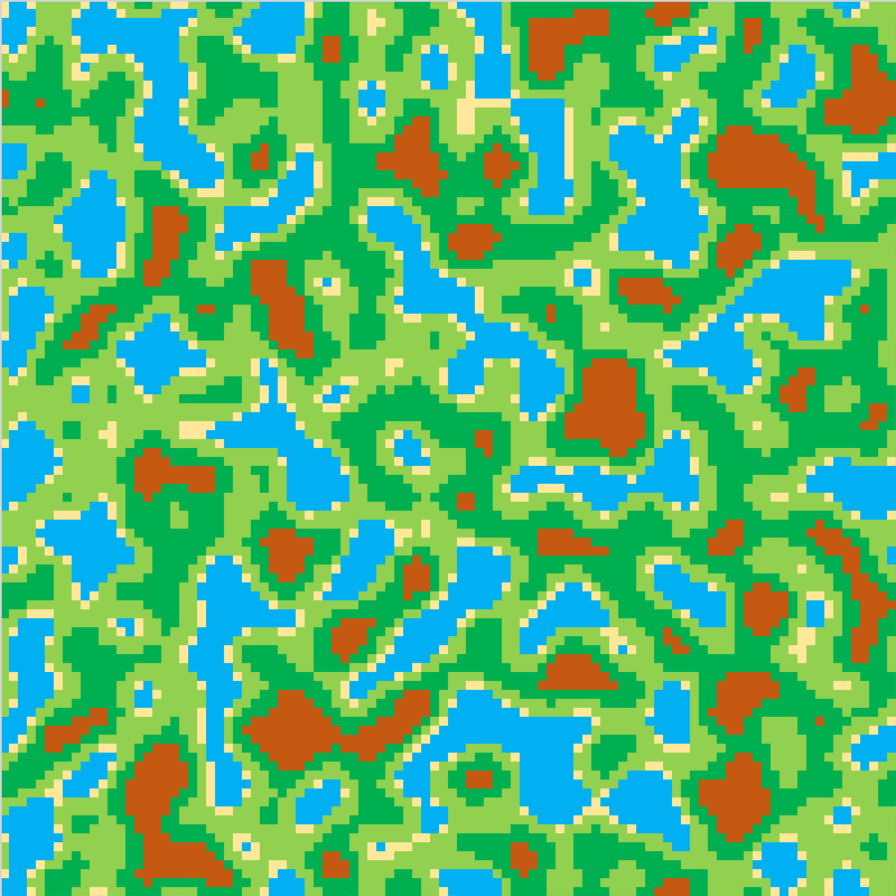
Reproduce this texture procedurally as a Shadertoy shader.

```glsl
// Draws a blocky tile map of lakes, sandy shores, two greens and brown hills.

// Layout, in units of the canvas height
const float TILES = 100.0;         // map tiles across the canvas
const float EDGE_SOFTNESS = 1.2;   // tile edge blur, in pixels
const float FRAME_WIDTH = 0.002;   // pale line along the left and top

// Relief: lattice cells per canvas and weight of the broad layer
const float FINE_CELLS = 14.0;
const float BROAD_CELLS = 6.0;
const float BROAD_WEIGHT = 0.5;
const float RELIEF_SPREAD = 0.241; // standard deviation of the summed layers

// Upper height of each zone, in standard deviations
const float WATER_TOP = -0.84;
const float SAND_TOP = -0.64;
const float MEADOW_TOP = 0.28;
const float FOREST_TOP = 1.27;

const vec3 WATER = vec3(0.0, 0.69, 0.95);
const vec3 SAND = vec3(1.0, 0.91, 0.60);
const vec3 MEADOW = vec3(0.573, 0.816, 0.314);
const vec3 FOREST = vec3(0.0, 0.69, 0.314);
const vec3 HILL = vec3(0.775, 0.35, 0.065);
const vec3 FRAME = vec3(0.82, 0.84, 0.83);

// Unit gradient at a lattice point, wrapping after the given period
vec2 latticeGradient(vec2 point, float period, uint seed) {
    uvec2 k = uvec2(mod(point, period));
    uint h = k.x * 1597u + k.y * 51749u + seed * 7919u;
    h = (h ^ (h >> 16)) * 0x7feb352du;
    h = (h ^ (h >> 15)) * 0x846ca68bu;
    h ^= h >> 16;
    float angle = 6.28319 * float(h & 65535u) / 65536.0;
    return vec2(cos(angle), sin(angle));
}

// Seamless gradient noise
float gradientNoise(vec2 p, float period, uint seed) {
    vec2 i = floor(p), f = p - i;
    vec2 s = f * f * f * (f * (f * 6.0 - 15.0) + 10.0);
    vec2 e = vec2(1.0, 0.0);
    float a = dot(latticeGradient(i, period, seed), f);
    float b = dot(latticeGradient(i + e.xy, period, seed), f - e.xy);
    float c = dot(latticeGradient(i + e.yx, period, seed), f - e.yx);
    float d = dot(latticeGradient(i + e.xx, period, seed), f - e.xx);
    return mix(mix(a, b, s.x), mix(c, d, s.x), s.y);
}

// Height at a point of the map, in standard deviations
float relief(vec2 uv) {
    float fine = gradientNoise(uv * FINE_CELLS, FINE_CELLS, 3u);
    float broad = gradientNoise(uv * BROAD_CELLS + 0.37, BROAD_CELLS, 11u);
    return (fine + BROAD_WEIGHT * broad) / RELIEF_SPREAD;
}

// Flat colour of one tile
vec3 tileColor(vec2 tile) {
    float height = relief((tile + 0.5) / TILES);
    if (height < WATER_TOP) return WATER;
    if (height < SAND_TOP) return SAND;
    if (height < MEADOW_TOP) return MEADOW;
    if (height < FOREST_TOP) return FOREST;
    return HILL;
}

void mainImage(out vec4 fragColor, in vec2 fragCoord) {
    vec2 uv = fragCoord / iResolution.y;
    float pixel = 1.0 / iResolution.y;

    // Blend the four nearest tiles across a narrow band at their edges
    vec2 p = uv * TILES - 0.5;
    vec2 tile = floor(p);
    float band = EDGE_SOFTNESS * pixel * TILES;
    vec2 t = clamp((p - tile - 0.5) / band + 0.5, 0.0, 1.0);
    vec3 lower = mix(tileColor(tile), tileColor(tile + vec2(1, 0)), t.x);
    vec3 upper = mix(tileColor(tile + vec2(0, 1)), tileColor(tile + 1.0), t.x);
    vec3 color = mix(lower, upper, t.y);

    // Pale line on the left and top
    float border = min(uv.x, 1.0 - uv.y);
    color = mix(color, FRAME, clamp((FRAME_WIDTH - border) / pixel + 0.5, 0.0, 1.0));

    fragColor = vec4(color, 1.0);
}
```
